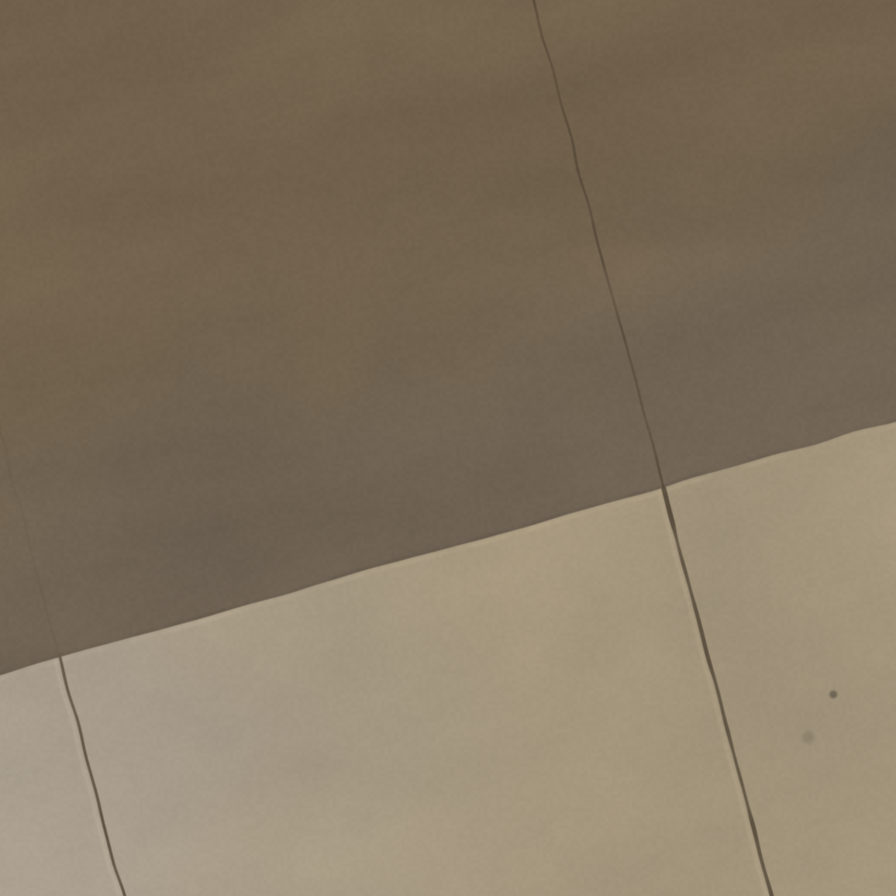
Give the GLSL for this texture, as a Shadertoy shader.

```glsl
// Two rows of stone floor tiles seen at a slant: dark brown above, pale beige below.
// Skewed row and column coordinates place the seams; layered value noise gives
// the stone its streaks, clouds and grain, and wears the seams unevenly.

const vec3 DARK_WARM  = vec3(0.450, 0.387, 0.302);
const vec3 DARK_COOL  = vec3(0.430, 0.382, 0.325);
const vec3 PALE_WARM  = vec3(0.638, 0.583, 0.485);
const vec3 PALE_COOL  = vec3(0.645, 0.605, 0.545);
const vec3 GROUT_DARK = vec3(0.330, 0.275, 0.215);
const vec3 GROUT_PALE = vec3(0.330, 0.285, 0.225);

const float ROW_SLOPE    = 0.283;  // rise of the row edge per unit x
const float ROW_START    = 0.247;  // height of the row edge at x = 0
const float COLUMN_LEAN  = 0.266;  // leftward drift of the joints per unit y
const float COLUMN_START = 0.1377;
const float COLUMN_PITCH = 0.7239;

float hash(vec2 p) {
    vec3 q = fract(vec3(p.xyx) * 0.1031);
    q += dot(q, q.yzx + 33.33);
    return fract((q.x + q.y) * q.z);
}

float noise(vec2 p) {
    vec2 cell = floor(p);
    vec2 f = fract(p);
    f = f * f * (3.0 - 2.0 * f);
    float low  = mix(hash(cell), hash(cell + vec2(1.0, 0.0)), f.x);
    float high = mix(hash(cell + vec2(0.0, 1.0)), hash(cell + vec2(1.0)), f.x);
    return mix(low, high, f.y);
}

// Layered noise, centred on zero
float fbm(vec2 p) {
    float sum = 0.0;
    float weight = 0.5;
    for (int i = 0; i < 5; i++) {
        sum += weight * (noise(p) - 0.5);
        p = mat2(1.6, 1.2, -1.2, 1.6) * p + 17.3;
        weight *= 0.5;
    }
    return sum;
}

// Coverage of a line of the given width at a signed distance
float stroke(float dist, float width, float blur) {
    return 1.0 - smoothstep(-blur, blur, abs(dist) - 0.5 * width);
}

float speck(vec2 p, vec2 centre, float radius) {
    return 1.0 - smoothstep(0.4 * radius, 1.3 * radius, length(p - centre));
}

vec3 darkStone(vec2 p, vec2 along, float tint) {
    float streaks = fbm(along * vec2(4.0, 13.0) + 5.0);
    float clouds  = fbm(p * 5.0 + 31.0);
    float cool = smoothstep(0.45, 0.0, along.y + 0.25 * clouds);
    vec3 colour = mix(DARK_WARM, DARK_COOL, cool);
    return colour * (1.0 + 0.12 * streaks + 0.07 * clouds + tint);
}

vec3 paleStone(vec2 p, vec2 along, float tint) {
    float clouds = fbm(p * 5.0 + 63.0);
    float fine   = fbm(along * vec2(12.0, 20.0) + 9.0);
    float cool = smoothstep(0.75, 0.0, p.x + 0.35 * p.y + 0.3 * clouds);
    float glow = smoothstep(0.35, 0.0, length(p));
    vec3 colour = mix(PALE_WARM, PALE_COOL, cool);
    return colour * (1.0 + 0.09 * clouds + 0.04 * fine + 0.03 * glow + tint);
}

void mainImage(out vec4 fragColor, in vec2 fragCoord) {
    vec2 p = fragCoord / iResolution.xy;
    float blur = max(0.0013, 0.8 / min(iResolution.x, iResolution.y));

    // Signed distance to the row edge, with a slightly uneven cut
    float row = (p.y - ROW_START - ROW_SLOPE * p.x) / length(vec2(1.0, ROW_SLOPE));
    float edge = row + 0.003 * (noise(vec2(p.x * 22.0, 3.0)) - 0.5);
    float isDark = smoothstep(-blur, blur, edge);

    // Signed distance to the nearest joint between columns
    float column = (p.x + COLUMN_LEAN * p.y - COLUMN_START) / COLUMN_PITCH;
    float joint = floor(column + 0.5);
    float jointDist = (column - joint) * COLUMN_PITCH / length(vec2(1.0, COLUMN_LEAN));
    jointDist += 0.003 * (noise(vec2(p.y * 26.0, joint * 7.0)) - 0.5);

    // Stone surfaces, with a small shift of tone per tile
    vec2 along = vec2(column * COLUMN_PITCH, row);
    float tint = 0.02 * (hash(vec2(floor(column) + 4.0, 2.0 + step(0.0, edge))) - 0.5);
    vec3 dark = darkStone(p, along, tint);
    vec3 pale = paleStone(p, along, tint);

    // Joints: faint and broken in the dark row, crisp in the pale row
    float wear = noise(vec2(p.y * 38.0, joint * 5.0 + 11.0));
    float rightJoint = clamp(joint, 0.0, 1.0);
    float darkJoint = stroke(jointDist, 0.0028, blur) * mix(0.12, 0.45 + 0.4 * wear, rightJoint);
    float paleJoint = stroke(jointDist, mix(0.0032, 0.0030 + 0.0025 * wear, rightJoint), blur);
    dark = mix(dark, GROUT_DARK, darkJoint);
    pale *= 1.0 + 0.05 * stroke(jointDist + 0.006, 0.004, 2.0 * blur);
    pale = mix(pale, GROUT_PALE, paleJoint * (0.75 + 0.2 * wear));

    // Light rim on the pale side of the row edge, thin shade on the dark side
    float chip = noise(vec2(p.x * 45.0, 19.0));
    pale *= 1.0 + 0.06 * chip * stroke(edge + 0.004, 0.004, 2.0 * blur);
    dark *= 1.0 - 0.10 * chip * stroke(edge - 0.002, 0.003, 2.0 * blur);

    // Small stains on the pale tile
    pale *= 1.0 - 0.30 * speck(p, vec2(0.930, 0.225), 0.005);
    pale *= 1.0 - 0.10 * speck(p, vec2(0.902, 0.177), 0.008);

    vec3 colour = mix(pale, dark, isDark);
    colour += 0.016 * (noise(p * 260.0) - 0.5);
    fragColor = vec4(colour, 1.0);
}
```
